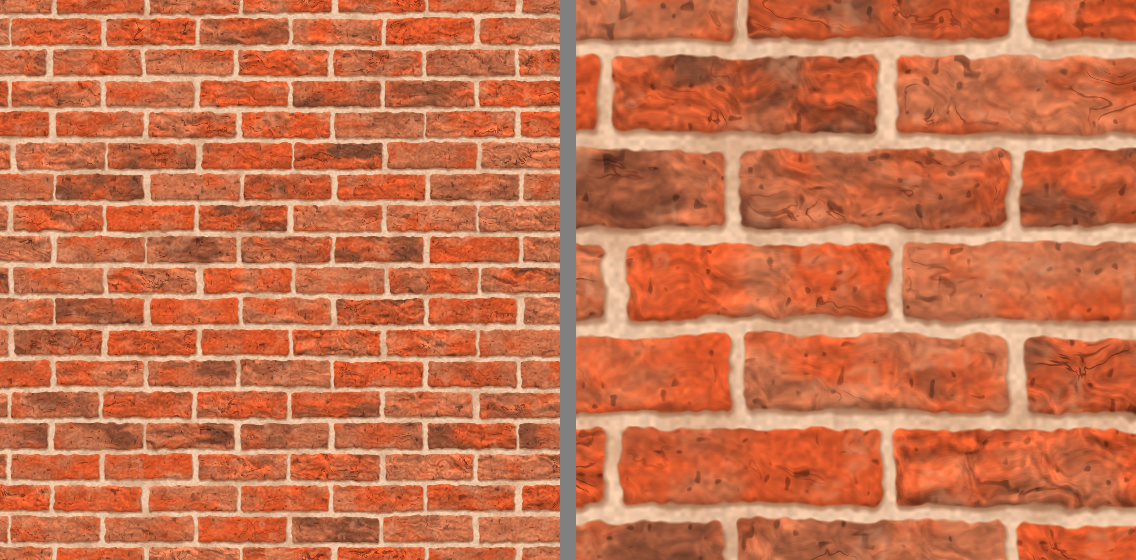
Left, the full canvas; right, a detail of the centre.
Reproduce this texture procedurally as a Shadertoy shader.

```glsl
// Running-bond wall of rough red bricks, 6 across and 18 courses high, in pale mortar.
// Each brick is a wobbly rounded box with hashed size, tint and roughness;
// layered value noise supplies the blotches, folds, cracks and grain.

float hash(vec2 p) {
    return fract(sin(dot(p, vec2(127.1, 311.7))) * 43758.5);
}

float noise(vec2 p) {
    vec2 i = floor(p), f = fract(p);
    f = f * f * (3.0 - 2.0 * f);
    return mix(mix(hash(i), hash(i + vec2(1, 0)), f.x),
               mix(hash(i + vec2(0, 1)), hash(i + vec2(1, 1)), f.x), f.y);
}

float fbm(vec2 p) {
    float sum = 0.0, amplitude = 0.516;
    for (int i = 0; i < 5; i++) {
        sum += amplitude * noise(p);
        p = mat2(1.6, 1.2, -1.2, 1.6) * p + 7.3;
        amplitude *= 0.5;
    }
    return sum;
}

float roundedBox(vec2 p, vec2 halfSize, float radius) {
    vec2 q = abs(p) - halfSize + radius;
    return length(max(q, 0.0)) + min(max(q.x, q.y), 0.0) - radius;
}

vec3 mortarColor(vec2 uv, float shadow) {
    float stain = smoothstep(0.45, 0.75, fbm(uv * 38.0));
    vec3 color = mix(vec3(0.94, 0.78, 0.65), vec3(0.82, 0.62, 0.48), 0.6 * stain);
    color *= 0.93 + 0.14 * noise(uv * 330.0);
    return mix(color, vec3(0.58, 0.38, 0.26), 0.65 * shadow);
}

vec3 brickColor(vec2 local, vec2 id, float d) {
    vec2 p = local + 3.0 * vec2(hash(id + 2.3), hash(id + 5.9));
    float rough = mix(0.35, 1.0, hash(id + 8.1));

    // Fired clay: vivid to faded, with some sooty brown bricks
    float blotch = fbm(p * vec2(24.0, 34.0));
    float faded = smoothstep(0.3, 0.7, blotch + 0.45 * (hash(id + 1.7) - 0.5));
    vec3 color = mix(vec3(0.85, 0.34, 0.17), vec3(0.80, 0.45, 0.30), faded);
    float soot = smoothstep(0.48, 0.72, fbm(p * vec2(18.0, 30.0) + 40.0));
    float brown = smoothstep(0.55, 1.0, hash(id + 4.4));
    color = mix(color, vec3(0.56, 0.31, 0.21), soot * (0.3 + 0.6 * brown) + 0.25 * brown);

    // Folds lit from the upper left
    vec2 s = mat2(0.94, 0.34, -0.34, 0.94) * p * vec2(44.0, 76.0);
    s += 1.6 * noise(p * 45.0);
    float relief = fbm(s) - fbm(s + vec2(-0.12, 0.3));
    color *= 1.0 + 1.3 * rough * relief;

    // Dark slanting cracks, mostly away from the rim
    float crack = 1.0 - smoothstep(0.0, 0.03, abs(fbm(s * 0.6 + 11.0) - 0.5));
    crack *= smoothstep(0.45, 0.7, noise(p * vec2(22.0, 40.0) + 5.0));
    crack *= rough * smoothstep(0.001, 0.009, -d);
    color = mix(color, vec3(0.34, 0.13, 0.07), 0.75 * crack);

    // Sandy grain, pits and lime specks
    color *= 0.9 + 0.2 * noise(p * 300.0);
    color *= 1.0 - 0.3 * smoothstep(0.8, 0.95, noise(p * 170.0));
    float lime = smoothstep(0.68, 0.85, noise(p * 55.0 + 9.0)) * noise(p * 210.0);
    color = mix(color, vec3(0.92, 0.66, 0.51), 0.45 * lime);

    // Rim: darker at the bottom, rubbed lighter at the top
    float rim = smoothstep(-0.006, 0.0, d);
    return color * (1.0 + 0.2 * rim * clamp(local.y / 0.022, -1.0, 0.4));
}

void mainImage(out vec4 fragColor, in vec2 fragCoord) {
    vec2 uv = fragCoord / iResolution.y;
    float pixel = 1.0 / iResolution.y;

    // Uneven courses and ragged brick edges
    vec2 wobble = vec2(noise(uv * 75.0), noise(uv * 75.0 + 31.0)) - 0.5;
    wobble += 0.6 * (vec2(noise(uv * 190.0), noise(uv * 190.0 + 17.0)) - 0.5);
    vec2 p = uv + 0.0035 * wobble;
    p.y += 0.003 * (noise(uv * vec2(9.0, 18.0)) - 0.5);

    // Alternate courses shift by half a brick
    float row = floor(p.y * 18.0 - 0.49);
    float course = mod(row, 18.0);
    float shift = 0.11 + 0.45 * mod(course, 2.0) + 0.05 * (hash(vec2(course, 7.0)) - 0.5);
    float column = floor(p.x * 6.0 - shift);
    vec2 id = vec2(mod(column, 6.0), course);

    vec2 center = vec2((column + 0.5 + shift) / 6.0, (row + 0.99) / 18.0);
    center += vec2(0.005, 0.0015) * (vec2(hash(id + 0.3), hash(id + 0.6)) - 0.5);
    vec2 halfSize = vec2(0.0785, 0.0227) - vec2(0.002, 0.001) * (hash(id + 0.9) - 0.5);
    vec2 local = p - center;
    float d = roundedBox(local, halfSize, 0.004);

    // Shadow cast on the mortar below and right of each brick
    float shadow = 1.0 - smoothstep(-0.001, 0.003, roundedBox(local + vec2(-0.0007, 0.0018), halfSize, 0.004));
    float edge = max(0.0011, 0.7 * pixel);
    float brick = 1.0 - smoothstep(-edge, edge, d);
    vec3 color = mix(mortarColor(uv, shadow), brickColor(local, id, d), brick);
    fragColor = vec4(clamp(color, 0.0, 1.0), 1.0);
}
```
